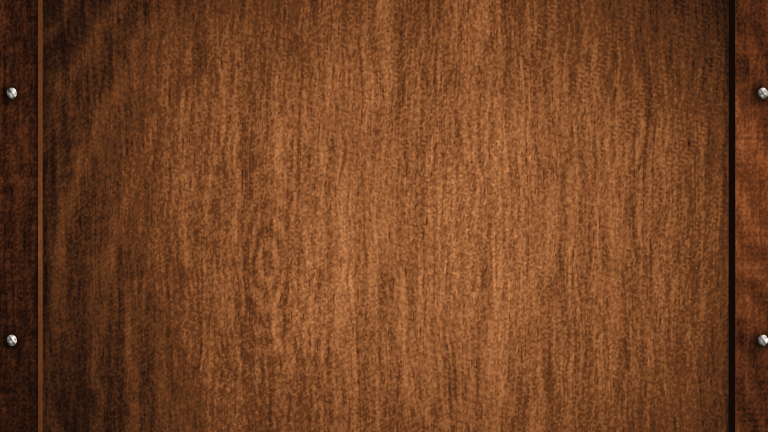
This texture is drawn by a WebGL 2 fragment shader. Its source:

```glsl
#version 300 es
precision highp float;
// Dark varnished wood panel between two screwed side strips, lit from the middle.

#define ASPECT 1.7778
#define LEFT_EDGE 0.088
#define PANEL_LEFT 0.099
#define PANEL_RIGHT 1.687
#define RIGHT_EDGE 1.702
#define LIGHT_POS vec2(1.02, 0.46)
#define KNOT_POS vec2(0.62, 0.387)
#define FIBRE_DENSITY 125.0
#define FIBRE_CONTRAST 0.46
#define GRIT_CONTRAST 0.40
#define SCREW_RADIUS 0.0145

uniform vec2 u_resolution;
out vec4 outColor;

float hash(vec2 p) {
    return fract(sin(dot(p, vec2(127.1, 311.7))) * 43758.5453);
}

float noise(vec2 p) {
    vec2 cell = floor(p), f = fract(p);
    f = f * f * (3.0 - 2.0 * f);
    return mix(mix(hash(cell), hash(cell + vec2(1, 0)), f.x),
               mix(hash(cell + vec2(0, 1)), hash(cell + vec2(1, 1)), f.x), f.y);
}

float fbm(vec2 p) {
    float sum = 0.0, amp = 0.5;
    for (int i = 0; i < 4; i++) {
        sum += amp * noise(p);
        p = mat2(1.6, 1.2, -1.2, 1.6) * p + 17.3;
        amp *= 0.5;
    }
    return sum;
}

// Soft elliptical spot of height one
float spot(vec2 p, vec2 centre, vec2 size) {
    vec2 d = (p - centre) / size;
    return exp(-dot(d, d));
}

// Tone 0..1 to varnish colour
vec3 woodColor(float tone) {
    vec3 shade = vec3(0.10, 0.05, 0.035);
    vec3 umber = vec3(0.43, 0.243, 0.122);
    vec3 honey = vec3(0.73, 0.47, 0.28);
    vec3 c = mix(shade, umber, smoothstep(-0.15, 0.62, tone));
    return mix(c, honey, clamp((tone - 0.5) / 0.5, 0.0, 1.4));
}

// Vertical fibres, grit, thin long lines and short pores, centred on zero
float grain(vec2 p) {
    float bend = fbm(p * vec2(6.0, 4.0)) - 0.5;
    vec2 q = p + vec2(0.035 * bend + 0.004 * noise(p * vec2(20.0, 14.0)), 0.02 * noise(p * 43.0));
    float fibre = 0.5 * noise(q * vec2(FIBRE_DENSITY, 6.0))
                + 0.5 * noise(q * vec2(FIBRE_DENSITY * 1.9, 17.0) + 31.0) - 0.5;
    vec2 tilted = mat2(0.96, 0.28, -0.28, 0.96) * p;
    float grit = noise(tilted * vec2(240.0, 190.0) + 7.0) - 0.5;
    float glint = smoothstep(0.70, 0.95, noise(tilted * vec2(170.0, 130.0) + 70.0));
    glint *= smoothstep(0.42, 0.62, fbm(p * vec2(7.0, 5.0) + 8.0));
    float streak = fbm(q * vec2(26.0, 1.8) + 4.0) - 0.47;
    float crease = 1.0 - abs(2.0 * noise(q * vec2(44.0, 4.0) + 12.0) - 1.0);
    crease = smoothstep(0.84, 1.0, crease) - 0.2;
    float pores = 0.0;
    for (int i = 0; i < 2; i++) {
        vec2 g = q * vec2(62.0, 17.0) * (1.0 + 0.6 * float(i));
        vec2 id = floor(g);
        float pick = hash(id + 5.0 + float(i) * 40.0);
        vec2 centre = vec2(0.3 + 0.4 * hash(id + 9.0), 0.5);
        pores += step(0.86, pick) * spot(fract(g), centre, vec2(0.13, 0.25));
    }
    return FIBRE_CONTRAST * fibre + GRIT_CONTRAST * grit + 0.22 * streak
         + 0.20 * glint - 0.10 * crease - 0.22 * pores;
}

// Growth rings round the knot and sweeping bands at the left
float figure(vec2 p) {
    float warp = fbm(p * vec2(6.0, 4.0) + 2.0);
    float d = length((p - KNOT_POS) * vec2(2.4, 1.0));
    float rings = sin(d * 105.0 + warp * 10.0) * exp(-d * d * 24.0);
    float rise = p.y - 0.6;
    float sweep = p.x - 0.32 * rise - 0.45 * rise * rise;
    float bands = 0.5 + 0.5 * sin(sweep * 60.0 + warp * 9.0);
    bands = (bands * bands * bands - 0.31) * (1.0 - smoothstep(0.24, 0.5, p.x));
    return 0.10 * rings + 0.14 * bands;
}

float panelTone(vec2 p) {
    vec2 d = (p - LIGHT_POS) / vec2(0.92, 0.80);
    float tone = 0.79 - 0.57 * dot(d, d);
    tone += 0.17 * spot(p, vec2(1.09, 0.97), vec2(0.04, 0.20));
    tone += 0.10 * spot(p, vec2(0.89, 0.97), vec2(0.025, 0.14));
    tone += 0.08 * spot(p, vec2(0.76, 0.29), vec2(0.10, 0.14));
    tone += 0.10 * spot(p, vec2(0.42, 0.86), vec2(0.22, 0.18));
    tone -= 0.08 * spot(p, vec2(0.24, 0.22), vec2(0.20, 0.28));
    tone -= 0.08 * spot(p, vec2(1.62, 1.0), vec2(0.25, 0.20));
    // Contact shadows beside the strips
    tone -= 0.14 * exp(-(p.x - PANEL_LEFT) / 0.012);
    tone -= 0.22 * exp(-(PANEL_RIGHT - p.x) / 0.014);
    tone = max(tone, 0.10);
    return tone + figure(p) + grain(p) * (0.45 + 0.65 * clamp(tone, 0.0, 1.0));
}

float stripTone(vec2 p, float side) {
    float lit = mix(0.10 + 0.12 * spot(p, vec2(0.04, 0.68), vec2(0.10, 0.22)),
                    0.28 + 0.30 * spot(p, vec2(1.74, 0.55), vec2(0.12, 0.26)), side);
    float swirl = sin((p.y + 2.2 * p.x) * 42.0 + 14.0 * fbm(p * vec2(9.0, 4.0)));
    float weave = noise(p * vec2(12.0, 150.0)) - 0.5;
    return lit + 0.06 * swirl * (0.4 + side) + 0.10 * weave + 0.6 * grain(p + 3.0);
}

// Domed metal head with a shadow below it and a worn slot
vec3 addScrew(vec3 c, vec2 p, vec2 centre, float px) {
    vec2 d = (p - centre) / SCREW_RADIUS, below = d + vec2(0.25, 0.2);
    float r = length(d * vec2(1.1, 1.0)), soft = px / SCREW_RADIUS;
    c *= 1.0 - 0.8 * exp(-dot(below, below) * 0.5);
    float shine = clamp(0.75 + 0.4 * d.x + 0.25 * d.y - 0.3 * r * r, 0.05, 1.0);
    float slot = 1.0 - smoothstep(0.10, 0.10 + soft, abs(d.x * 0.8 + d.y * 0.6));
    vec3 metal = vec3(0.97, 0.94, 0.90) * shine * (1.0 - 0.35 * slot);
    metal *= 0.6 + 0.8 * noise(d * 3.0 + centre * 50.0);
    return mix(c, metal, 1.0 - smoothstep(0.92 - soft, 0.92 + soft, r));
}

void main() {
    vec2 p = gl_FragCoord.xy / u_resolution * vec2(ASPECT, 1.0);
    float px = 0.7 / u_resolution.y, side = step(ASPECT * 0.5, p.x);
    float inPanel = smoothstep(-px, px, p.x - PANEL_LEFT) * smoothstep(-px, px, PANEL_RIGHT - p.x);
    float inStrip = max(smoothstep(-px, px, LEFT_EDGE - p.x), smoothstep(-px, px, p.x - RIGHT_EDGE));

    // Lit bevel at the left, dark groove at the right
    float bevelTone = 0.38 + 0.16 * spot(p, vec2(0.09, 0.5), vec2(1.0, 0.4)) + 0.2 * grain(p);
    vec3 color = mix(woodColor(bevelTone), vec3(0.075, 0.035, 0.025), side);
    color = mix(color, woodColor(panelTone(p)), inPanel);

    // Side strips with their edges
    float strip = stripTone(p, side) - 0.2 * (1.0 - side) * exp(-abs(LEFT_EDGE - p.x) / 0.006);
    strip += 0.15 * side * exp(-abs(p.x - RIGHT_EDGE) / 0.004);
    color = mix(color, woodColor(strip) * vec3(1.0, 0.92, 0.9), inStrip);

    for (int i = 0; i < 4; i++) {
        float right = float(i / 2), top = float(i % 2);
        vec2 centre = vec2(mix(0.027, 1.766, right), mix(0.212, 0.784, top));
        color = addScrew(color, p, centre, px);
    }
    outColor = vec4(clamp(color, 0.0, 1.0), 1.0);
}
```
